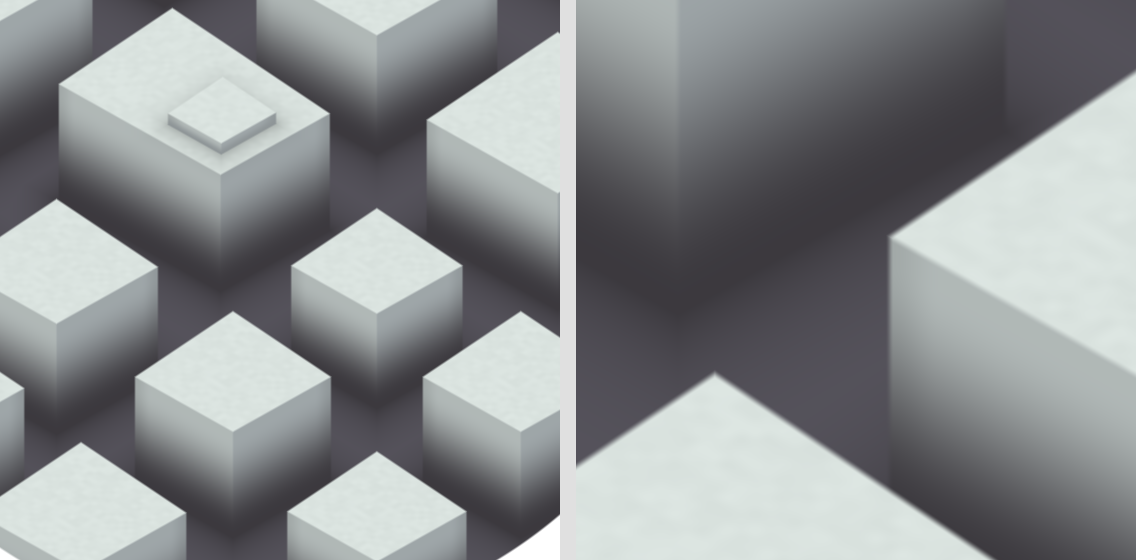
Left: the whole. Right: its middle third, enlarged.
Write a Shadertoy shader that draws this pattern.

```glsl
const int ROWS = 6;
// Each row: front corner height, half spacing, block half width, block height
const vec4 ROW[ROWS] = vec4[ROWS](
    vec4(1.199, 0.380, 0.200, 0.198),
    vec4(0.937, 0.361, 0.215, 0.213),
    vec4(0.655, 0.301, 0.220, 0.195),
    vec4(0.440, 0.275, 0.153, 0.170),
    vec4(0.229, 0.257, 0.161, 0.176),
    vec4(-0.003, 0.254, 0.160, 0.180));
const float CENTRE_X = 0.673;
const float GROWTH = 0.014;        // extra size per column from the centre
const float FRONT_SLOPE = 0.56;
const float BACK_SLOPE = 0.67;
const float EDGE = 0.0025;
const float SHADOW_REACH = 0.035;
const float GRAIN_SIZE = 0.016;
const float GRAIN = 0.025;
const vec2 DISC_CENTRE = vec2(0.461, 0.711);
const float DISC_RADIUS = 0.829;
const vec3 TOP = vec3(0.855, 0.89, 0.875);
const vec3 LEFT_SIDE = vec3(0.69, 0.72, 0.715);
const vec3 RIGHT_SIDE = vec3(0.62, 0.65, 0.66);
const vec3 FLOOR = vec3(0.34, 0.33, 0.365);
const vec3 SHADOW = vec3(0.235, 0.225, 0.245);
const vec3 BACKDROP = vec3(1.0);

struct Block { vec2 front; float left, right, height; };

float hash(vec2 p) {
    vec3 q = fract(vec3(p.xyx) * 0.1031);
    q += dot(q, q.yzx + 33.33);
    return fract((q.x + q.y) * q.z);
}

float noise(vec2 p) {
    vec2 i = floor(p), f = fract(p);
    f = f * f * (3.0 - 2.0 * f);
    return mix(mix(hash(i), hash(i + vec2(1, 0)), f.x),
               mix(hash(i + vec2(0, 1)), hash(i + vec2(1, 1)), f.x), f.y);
}

float cover(float d) { return 1.0 - smoothstep(-EDGE, EDGE, d); }

bool isMerged(int row, int column) { return row == 2 && column == -1; }

// Staggered lattice, spreading with distance from the middle column
Block latticeBlock(int row, int column) {
    vec4 r = ROW[row];
    float c = float(column), away = abs(c), outer = max(away - 1.0, 0.0);
    float size = r.z + GROWTH * away;
    vec2 front = vec2(CENTRE_X + c * r.y * (1.0 + 0.04 * outer), r.x - 0.018 * outer);
    if (row == 2) front.x += 0.022;
    Block b = Block(front, size, size, r.w + GROWTH * away);
    if (isMerged(row, column)) {
        b.front.y += 0.033;
        b.left += 0.055;
        b.right -= 0.039;
    }
    return b;
}

// Height of the two rear edges of the top face above point x
float backEdge(float x, Block b) {
    return min(FRONT_SLOPE * b.left + BACK_SLOPE * (x + b.left),
               FRONT_SLOPE * b.right + BACK_SLOPE * (b.right - x));
}

// Soft contact shadow around the footprint
float contact(vec2 uv, Block b) {
    vec2 p = uv - b.front;
    float low = FRONT_SLOPE * abs(p.x) - b.height - p.y;
    float high = p.y + b.height - backEdge(p.x, b);
    float d = max(max(low, high) * 0.86, max(-b.left - p.x, p.x - b.right));
    return exp(-max(d, 0.0) / SHADOW_REACH);
}

void drawBlock(inout vec3 colour, vec2 uv, Block b, vec3 foot) {
    vec2 p = uv - b.front;
    float rim = FRONT_SLOPE * abs(p.x);
    float sides = max(-b.left - p.x, p.x - b.right);
    float back = (p.y - backEdge(p.x, b)) * 0.83;
    float body = max(max(sides, back), rim - b.height - p.y);

    // Side faces darken toward the floor
    float depth = clamp((rim - p.y) / b.height, 0.0, 1.0);
    vec3 side = mix(LEFT_SIDE, RIGHT_SIDE, smoothstep(-EDGE, EDGE, p.x));
    side *= 1.0 - 0.08 * smoothstep(-0.03, 0.0, sides);
    side = mix(side, foot, smoothstep(0.08, 0.95, depth));

    // Grained top face
    vec2 iso = vec2(p.x + p.y / 0.61, p.x - p.y / 0.61) / GRAIN_SIZE;
    vec3 top = TOP + GRAIN * (noise(iso + 40.0) - 0.5);
    vec3 face = mix(side, top, cover((rim - p.y) * 0.87));
    colour = mix(colour, face, cover(body));
}

void mainImage(out vec4 fragColor, in vec2 fragCoord) {
    vec2 uv = fragCoord / iResolution.y;

    // Floor
    float shade = 0.0;
    for (int row = 0; row < ROWS; row++)
        for (int k = -2; k < 2; k++)
            shade = max(shade, contact(uv, latticeBlock(row, 2 * k + 1 - row % 2)));
    vec3 colour = mix(FLOOR, SHADOW, shade);

    // Blocks from back to front
    for (int row = 0; row < ROWS; row++)
        for (int k = -2; k < 2; k++) {
            int column = 2 * k + 1 - row % 2;
            Block b = latticeBlock(row, column);
            drawBlock(colour, uv, b, SHADOW);
            if (isMerged(row, column)) {
                // Thin raised slab with a faint halo
                Block slab = Block(b.front + vec2(0.001, 0.056), 0.095, 0.098, 0.02);
                float halo = contact(uv, slab);
                colour *= 1.0 - 0.2 * halo * halo;
                drawBlock(colour, uv, slab, RIGHT_SIDE * 0.9);
            }
        }

    // Round base
    colour = mix(BACKDROP, colour, cover(length(uv - DISC_CENTRE) - DISC_RADIUS));
    fragColor = vec4(colour, 1.0);
}
```
